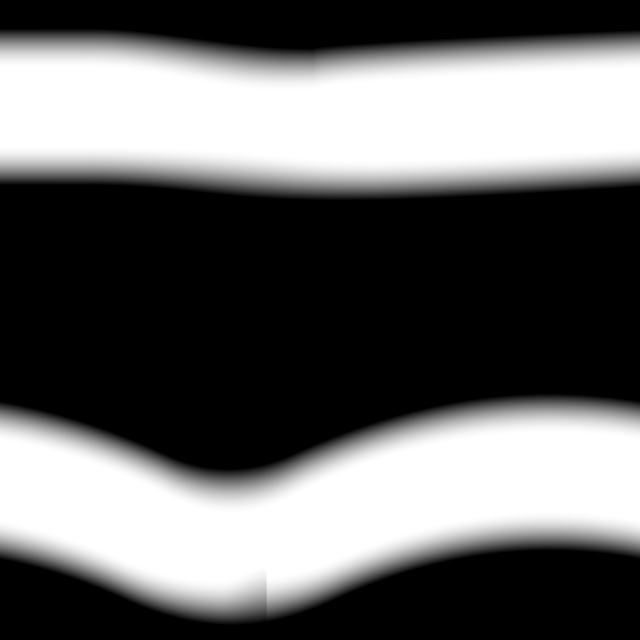
Give the GLSL for this background, as a WebGL 2 fragment shader.

```glsl
#version 300 es
precision highp float;
// Two soft white ribbons on black: a gently sagging one above, a deep wave below.

uniform vec2 u_resolution;
out vec4 outColor;

const vec3 BACKGROUND = vec3(0.0);
const vec3 RIBBON = vec3(1.0);

// Soft edges
const float FADE = 0.0625;         // width of an edge fade
const float FADE_SPREAD = 0.009;   // extra width around the dips
const float FADE_ANCHOR = 0.386;   // share of the fade outside the edge line
const float SPREAD_X = 0.38;
const float SPREAD_SIZE = 0.12;

// Upper ribbon: height of each edge, and its sag
const float UPPER_TOP = 0.931;
const float UPPER_BOTTOM = 0.735;
const vec2 TOP_SAG_SPAN = vec2(0.143, 0.456);
const vec2 BOTTOM_SAG_SPAN = vec2(0.143, 0.547);

// Lower ribbon: one arch per canvas width, joined by a rounded trough
const float CREST_X = 0.859;
const float LOWER_TOP = 0.3607;
const float LOWER_BOTTOM = 0.1641;

// Faint vertical seam at the trough of the lower ribbon
const float SEAM_X = 0.4167;
const float SEAM_REACH = 0.075;
const float SEAM_WIDTH = 0.022;

float smoothMin(float a, float b, float radius) {
    float h = max(radius - abs(a - b), 0.0) / radius;
    return min(a, b) - 0.25 * radius * h * h;
}

// Drop by depth over a span, then climb back by recovery towards the right.
float sag(float x, vec2 span, float depth, float start, float recovery, float bend) {
    float t = max((x - start) / (1.0 - start), 0.00001);
    return recovery * pow(t, bend) - depth * smoothstep(span.x, span.y, x);
}

// Depth below the crest of two neighbouring parabolic arches.
float archDrop(float x, float curvature, float rounding) {
    float right = x - CREST_X;
    float left = right + 1.0;
    return smoothMin(curvature * left * left, curvature * right * right, rounding);
}

// Signed distance inside an edge turned into a fade from 0 to 1.
float fadeIn(float inside, float width, float extra) {
    float outer = -FADE_ANCHOR * width;
    return smoothstep(outer, outer + width + extra, inside);
}

// The square root keeps the outer rim crisp and the inner rim soft.
float ribbon(float y, float top, float bottom, float width, float extra) {
    return sqrt(fadeIn(top - y, width, 0.0) * fadeIn(y - bottom, width, extra));
}

void main() {
    vec2 uv = gl_FragCoord.xy / u_resolution;
    float x = uv.x;

    float spread = (x - SPREAD_X) / SPREAD_SIZE;
    float width = FADE + FADE_SPREAD * exp(-spread * spread);

    // Upper ribbon
    float upperTop = UPPER_TOP + sag(x, TOP_SAG_SPAN, 0.0326, 0.49, 0.031, 0.65);
    float upperBottom = UPPER_BOTTOM + sag(x, BOTTOM_SAG_SPAN, 0.0234, 0.586, 0.0208, 1.3);
    float light = ribbon(uv.y, upperTop, upperBottom, width, 0.0);

    // Lower ribbon, its under edge widening up to the seam
    float pixel = 1.0 / u_resolution.x;
    float seam = smoothstep(SEAM_X - SEAM_REACH, SEAM_X, x)
               * (1.0 - smoothstep(SEAM_X - pixel, SEAM_X + pixel, x));
    float lowerTop = LOWER_TOP - archDrop(x, 0.599, 0.115);
    float lowerBottom = LOWER_BOTTOM - archDrop(x, 0.676, 0.223);
    light = max(light, ribbon(uv.y, lowerTop, lowerBottom, width, SEAM_WIDTH * seam));

    outColor = vec4(mix(BACKGROUND, RIBBON, light), 1.0);
}
```
